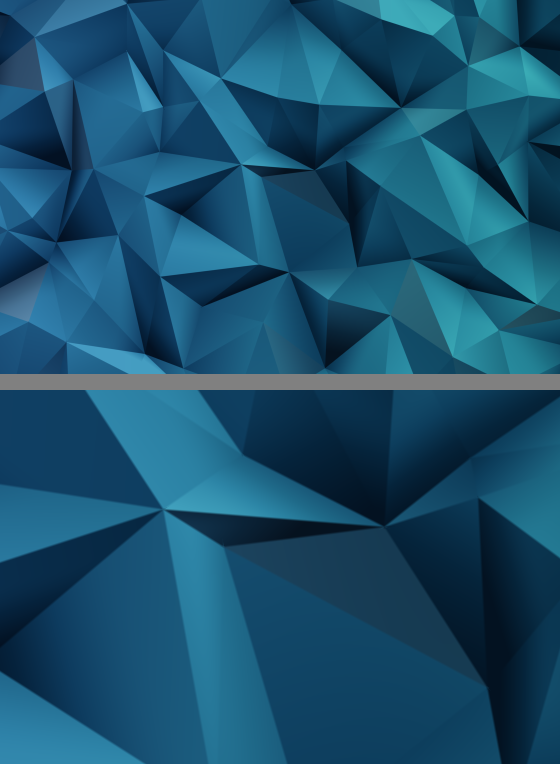
Top: the whole. Bottom: its middle third, enlarged.
A WebGL 2 fragment shader for this background:

```glsl
#version 300 es
precision highp float;
// Folded low-poly relief: shaded triangular facets, blue on the left to teal on the right.

uniform vec2 u_resolution;
out vec4 fragColor;

// Mesh
const float ROWS = 6.8;          // mesh cells per canvas height
const float MESH_ANGLE = 0.48;   // turn of the mesh, radians
const float JITTER = 0.46;       // vertex displacement, in cells
const float RELIEF = 1.05;       // height range, in cells
const float EDGE_SOFTNESS = 0.0014;
const vec2 SEED = vec2(17.0, 41.0);

// Lighting
const vec2 LIGHT_DIR = vec2(0.42, 0.91);
const float BASE_TONE = 0.585;
const float LIGHT_GAIN = 0.53;
const float VALLEY_SHADE = 0.34;
const float FACET_VARIATION = 0.30;
const float GREY_AMOUNT = 0.35;

// Tone ramp from shadow to light
const vec3 RAMP[7] = vec3[7](
    vec3(0.01, 0.07, 0.13), vec3(0.02, 0.14, 0.23), vec3(0.05, 0.24, 0.36),
    vec3(0.09, 0.33, 0.45), vec3(0.12, 0.42, 0.53), vec3(0.17, 0.53, 0.64),
    vec3(0.25, 0.65, 0.73));
const vec3 LEFT_TINT = vec3(1.10, 0.93, 1.05);
const vec3 RIGHT_TINT = vec3(0.93, 1.05, 0.98);

float hash(vec2 p) {
    return fract(sin(dot(p, vec2(127.1, 311.7))) * 43758.5453);
}

float cross2(vec2 a, vec2 b) { return a.x * b.y - a.y * b.x; }

float doubleArea(vec3 a, vec3 b, vec3 c) { return cross2(b.xy - a.xy, c.xy - a.xy); }

// Displaced mesh vertex: position in xy, height in z
vec3 meshVertex(vec2 id) {
    vec2 key = id + SEED;
    vec2 offset = vec2(hash(key), hash(key + 57.3)) * 2.0 - 1.0;
    return vec3(id + JITTER * offset, hash(key + 113.9));
}

vec3 toneColor(float tone) {
    float t = clamp(tone, 0.0, 0.999) * 6.0;
    int i = int(t);
    return mix(RAMP[i], RAMP[i + 1], fract(t));
}

// Facet colour in rgb, weighted by its soft coverage in a
vec4 facet(vec2 p, vec3 a, vec3 b, vec3 c, vec2 light, float softness) {
    vec2 ab = b.xy - a.xy, bc = c.xy - b.xy, ca = a.xy - c.xy;
    float area = max(cross2(ab, -ca), 1e-4);
    vec3 areas = vec3(cross2(bc, p - b.xy), cross2(ca, p - c.xy), cross2(ab, p - a.xy));
    vec3 dist = areas / vec3(length(bc), length(ca), length(ab));
    float coverage = smoothstep(-softness, softness, min(dist.x, min(dist.y, dist.z)));
    if (coverage <= 0.0) return vec4(0.0);

    // Facing of the facet plane
    vec3 bary = clamp(areas / area, 0.0, 1.0);
    vec2 rise = RELIEF * vec2(b.z - a.z, c.z - a.z);
    vec2 slope = (vec2(-ca.y, ca.x) * rise.x + vec2(-ab.y, ab.x) * rise.y) / area;
    float facing = -dot(slope, light) * inversesqrt(1.0 + dot(slope, slope));

    // Gradients: dark valleys and a separate drift across each facet
    float height = dot(bary, vec3(a.z, b.z, c.z));
    vec2 key = floor((a.xy + b.xy + c.xy) * 64.0);
    vec3 corners = vec3(hash(key), hash(key + 3.7), hash(key + 9.1)) - 0.5;
    float tone = BASE_TONE + LIGHT_GAIN * facing
               - VALLEY_SHADE * (1.0 - smoothstep(0.0, 0.5, height))
               + FACET_VARIATION * dot(bary, corners);

    // A few facets lean to slate grey
    vec3 color = toneColor(tone);
    float grey = GREY_AMOUNT * smoothstep(0.8, 1.0, hash(key + 21.3));
    color = mix(color, vec3(dot(color, vec3(0.25, 0.5, 0.25))), grey);
    return vec4(color, 1.0) * coverage;
}

void main() {
    vec2 uv = gl_FragCoord.xy / u_resolution.y;
    float across = gl_FragCoord.x / u_resolution.x;
    float cs = cos(MESH_ANGLE), sn = sin(MESH_ANGLE);
    mat2 turn = mat2(cs, sn, -sn, cs);
    vec2 p = turn * uv * ROWS;
    vec2 light = turn * normalize(LIGHT_DIR);
    float softness = ROWS * max(EDGE_SOFTNESS, 0.7 / u_resolution.y);

    // Gather the facets of the surrounding cells
    vec4 sum = vec4(0.0);
    for (int j = -1; j <= 1; j++) {
        for (int i = -1; i <= 1; i++) {
            vec2 id = floor(p) + vec2(i, j);
            vec3 a = meshVertex(id);
            vec3 b = meshVertex(id + vec2(1.0, 0.0));
            vec3 c = meshVertex(id + vec2(1.0, 1.0));
            vec3 d = meshVertex(id + vec2(0.0, 1.0));
            // Split along the diagonal that leaves the fuller triangles
            float splitAC = min(doubleArea(a, b, c), doubleArea(a, c, d));
            float splitBD = min(doubleArea(a, b, d), doubleArea(b, c, d));
            bool useAC = splitAC > splitBD;
            sum += facet(p, a, b, useAC ? c : d, light, softness);
            sum += facet(p, useAC ? a : b, c, d, light, softness);
        }
    }
    vec3 color = sum.rgb / max(sum.a, 1e-4);
    color *= mix(LEFT_TINT, RIGHT_TINT, smoothstep(0.0, 1.0, across));
    fragColor = vec4(color, 1.0);
}
```
